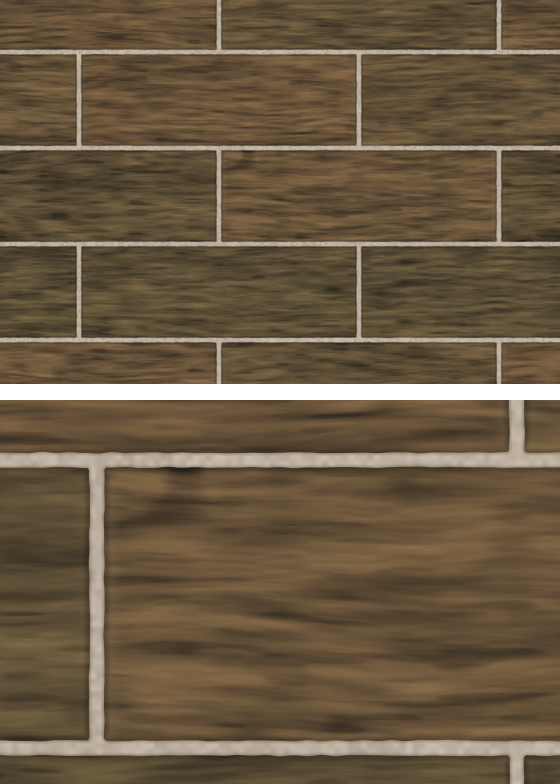
Top: the whole. Bottom: its middle third, enlarged.
Write a Shadertoy shader that draws this texture.

```glsl
// Brown wood-grain planks in a half-offset running bond with pale sandy grout.

const vec2 REPEATS = vec2(2.0, 4.0);        // planks across, rows down
const vec2 JOINT_SHIFT = vec2(0.282, 0.458); // first joint, in planks
const float HALF_JOINT = 0.0064;            // in canvas heights
const vec2 NO_WRAP = vec2(4096.0);          // period for noise inside a plank

const vec3 WOOD_DARK = vec3(0.24, 0.20, 0.15);
const vec3 WOOD_LIGHT = vec3(0.51, 0.415, 0.29);
const vec3 WOOD_OLIVE = vec3(0.94, 1.0, 0.96);
const vec3 WOOD_WARM = vec3(1.03, 0.99, 0.97);
const vec3 WORN_RIM = vec3(0.52, 0.46, 0.36);
const vec3 GROUT = vec3(0.74, 0.69, 0.63);
const vec3 GROUT_SHADE = vec3(0.62, 0.57, 0.50);

float hash(vec2 p) {
    vec3 q = fract(p.xyx * vec3(0.1031, 0.1030, 0.0973));
    q += dot(q, q.yzx + 33.33);
    return fract((q.x + q.y) * q.z);
}

// Value noise that repeats after a whole number of cells.
float noise(vec2 p, vec2 period) {
    vec2 cell = floor(p);
    vec2 f = fract(p);
    f = f * f * (3.0 - 2.0 * f);
    vec2 a = mod(cell, period);
    vec2 b = mod(cell + 1.0, period);
    return mix(mix(hash(a), hash(vec2(b.x, a.y)), f.x),
               mix(hash(vec2(a.x, b.y)), hash(b), f.x), f.y);
}

float fbm(vec2 p) {
    float sum = 0.0;
    float weight = 0.533;
    for (int i = 0; i < 4; i++) {
        sum += weight * noise(p, NO_WRAP);
        p = p * 2.0 + 17.3;
        weight *= 0.5;
    }
    return sum;
}

float roundedBox(vec2 p, vec2 halfSize, float radius) {
    vec2 q = abs(p) - halfSize + radius;
    return length(max(q, 0.0)) + min(max(q.x, q.y), 0.0) - radius;
}

vec3 woodColor(vec2 p, vec2 id) {
    vec2 seed = 61.0 * id + 200.0;
    float tone = hash(id + 11.0);
    float figureAmount = smoothstep(0.25, 0.9, hash(id + 23.0));

    // Slow bending of the fibres
    float bend = fbm(p * vec2(2.6, 7.0) + seed);
    vec2 q = p + vec2(0.0, 0.035 * (bend - 0.5));

    // Fine fibres, broad streaks and short open pores
    float fibres = fbm(q * vec2(13.0, 105.0) + seed);
    float streaks = fbm(q * vec2(3.0, 20.0) + seed + 31.0);
    float pores = smoothstep(0.62, 0.9, noise(q * vec2(20.0, 150.0) + seed, NO_WRAP));

    // Dark curved growth rings, only in patches
    float height = noise(p * vec2(2.2, 8.0) + seed + 47.0, NO_WRAP) + 0.25 * bend;
    float ringWave = 0.5 + 0.5 * sin(height * 30.0 + 2.0 * streaks);
    float patchMask = smoothstep(0.42, 0.62, fbm(p * vec2(2.0, 5.0) + seed + 73.0));
    float rings = smoothstep(0.45, 1.0, ringWave) * patchMask;

    float t = 0.53 + 1.15 * (fibres - 0.5) + 0.6 * (streaks - 0.5);
    t += 0.16 * (tone - 0.5) - 0.24 * pores - 0.36 * figureAmount * rings;
    vec3 tint = mix(WOOD_OLIVE, WOOD_WARM, tone);
    return mix(WOOD_DARK, WOOD_LIGHT, clamp(t, -0.2, 1.1)) * tint;
}

vec3 groutColor(vec2 uv, float depth) {
    vec2 grains = vec2(260.0, 180.0);
    float sand = noise(uv * grains, grains) - 0.5;
    float stain = noise(uv * vec2(24.0, 16.0), vec2(24.0, 16.0)) - 0.5;
    vec3 color = mix(GROUT_SHADE, GROUT, smoothstep(0.0, 0.0035, depth));
    return color + 0.09 * sand + 0.03 * stain;
}

void mainImage(out vec4 fragColor, in vec2 fragCoord) {
    vec2 uv = fragCoord / iResolution.xy;
    float pixel = 1.0 / iResolution.y;
    vec2 plankSize = vec2(iResolution.x / iResolution.y, 1.0) / REPEATS;

    // Plank grid, every second row moved by half a plank
    vec2 grid = uv * REPEATS - JOINT_SHIFT;
    grid.x -= 0.5 * mod(floor(grid.y), 2.0);
    vec2 id = mod(floor(grid), REPEATS);
    vec2 p = (fract(grid) - 0.5) * plankSize;

    // Distance to the slightly uneven plank edge
    vec2 halfSize = 0.5 * plankSize - HALF_JOINT;
    vec2 chips = vec2(120.0, 80.0);
    float edge = roundedBox(p, halfSize, 0.003);
    edge += 0.0016 * (noise(uv * chips, chips) - 0.5);

    // Wood with hazy worn ends and a thin shaded rim
    vec3 wood = woodColor(p, id);
    float endHaze = 1.0 - smoothstep(0.0, 0.018, halfSize.x - abs(p.x));
    wood = mix(wood, WORN_RIM, 0.3 * endHaze * hash(id + sign(p.x) + 5.0));
    wood *= mix(0.76, 1.0, smoothstep(0.0, 0.007, -edge));

    float joint = smoothstep(-0.75 * pixel, 0.75 * pixel, edge);
    fragColor = vec4(mix(wood, groutColor(uv, edge), joint), 1.0);
}
```
